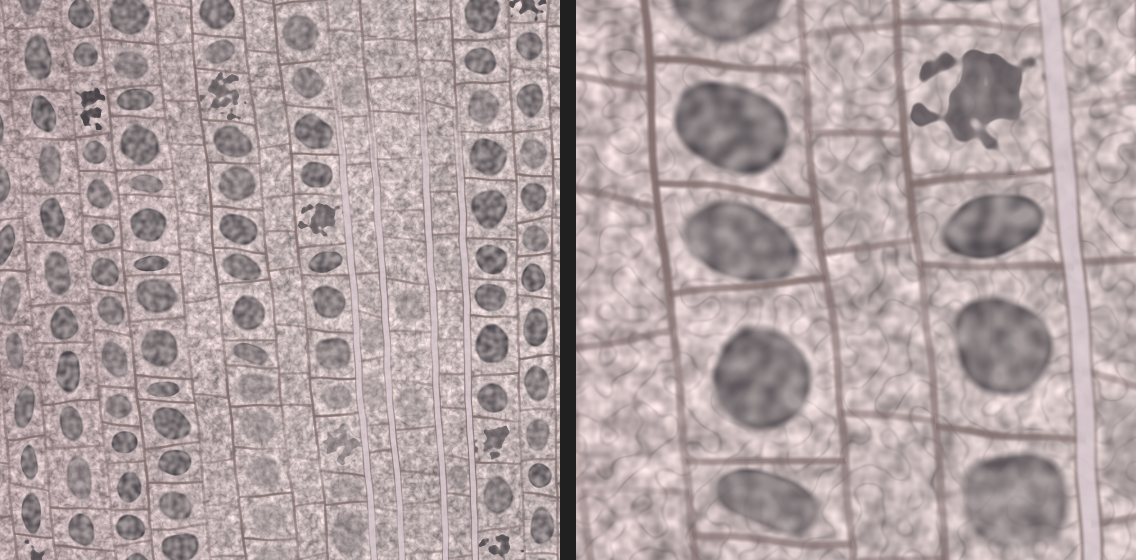
Left, the full canvas; right, a detail of the centre.
A WebGL 1 fragment shader for this texture:

```glsl
precision highp float;
// Stained plant tissue under a microscope: slanting files of box-shaped cells
// with grey nuclei. Files come from a jittered edge formula, cells from jittered
// cross walls, and gradient noise gives the grain, chromatin and uneven stain.

uniform vec2 u_resolution;

const vec3 CYTOPLASM = vec3(1.0, 0.925, 0.925);
const vec3 WALL = vec3(0.50, 0.425, 0.42);
const vec3 PALE_GAP = vec3(0.84, 0.785, 0.81);
const vec3 CHROMATIN_LIGHT = vec3(0.62, 0.585, 0.59);
const vec3 CHROMATIN_DARK = vec3(0.27, 0.25, 0.27);

float hash(vec2 p) {
  vec3 q = fract(vec3(p.xyx) * vec3(0.1031, 0.1030, 0.0973));
  q += dot(q, q.yzx + 33.33);
  return fract((q.x + q.y) * q.z);
}

vec2 gradient(vec2 cell) {
  float a = 6.2832 * hash(cell + 57.0);
  return vec2(cos(a), sin(a));
}

float noise(vec2 p) {
  vec2 i = floor(p), f = fract(p);
  vec2 w = f * f * f * (f * (f * 6.0 - 15.0) + 10.0);
  float a = dot(gradient(i), f);
  float b = dot(gradient(i + vec2(1, 0)), f - vec2(1, 0));
  float c = dot(gradient(i + vec2(0, 1)), f - vec2(0, 1));
  float d = dot(gradient(i + vec2(1, 1)), f - vec2(1, 1));
  return mix(mix(a, b, w.x), mix(c, d, w.x), w.y);
}

float stroke(float dist, float halfWidth, float soft) {
  return 1.0 - smoothstep(halfWidth - soft, halfWidth + soft, abs(dist));
}

// Left edge of cell file i: wide and narrow files alternate.
float fileEdge(float i) {
  return 0.02 + 0.0814 * i + 0.012 * sin(0.5236 * i) - 0.009 * (1.0 + cos(3.1416 * i));
}

// Height of cross wall k in file i, in rows; x runs from -0.5 to 0.5.
float crossWall(float k, float i, float x) {
  vec2 id = vec2(k, i + 20.0);
  return k + 0.5 * (hash(id) - 0.5) + 0.3 * (hash(id + 71.0) - 0.5) * x;
}

float isPaleFile(float i) {
  float middle = step(6.5, i) * step(i, 9.5);
  return max(middle, step(abs(abs(i - 4.0) - 1.0), 0.5));
}

// Cytoplasm: crinkled grain over a slow change of light.
vec3 cytoplasm(vec2 p) {
  float grain = 0.20 * noise(p * 48.0) + 0.24 * noise(p * 100.0) + 0.13 * noise(p * 190.0);
  float crinkle = stroke(noise(p * 62.0 + 9.0), 0.06, 0.06);
  float light = 0.775 + 0.09 * noise(p * 4.0) - 0.07 * smoothstep(0.5, 0.0, p.x);
  vec3 tint = vec3(0.012, -0.012, -0.002) * smoothstep(0.6, 0.0, p.x);
  return CYTOPLASM * (light + grain - 0.08 * crinkle) + tint;
}

// Adds one nucleus; q is the offset from its centre, seed varies its kind.
vec3 addNucleus(vec3 color, vec2 p, vec2 q, vec2 radius, vec2 seed, float stain) {
  float angle = 0.7 * (hash(seed + 3.0) - 0.5);
  q = mat2(cos(angle), sin(angle), -sin(angle), cos(angle)) * q;
  float e = length(q / radius) + 0.16 * noise(p * 32.0 + seed);
  float fine = noise(p * 88.0 + seed), coarse = noise(p * 55.0 - seed);
  float dividing = step(0.90, hash(seed + 11.0)) * step(0.4, stain);
  float soft = mix(0.28, 0.07, stain);
  float body = 1.0 - smoothstep(1.0 - soft, 1.0 + soft, e);
  float threads = smoothstep(-0.05, 0.15, coarse + 0.5 * fine + 0.55 - 0.65 * e);
  float rim = 0.2 * stroke(e - 0.9, 0.05, 0.1);
  float density = 0.42 + 0.75 * fine + 0.55 * coarse + rim + 0.3 * dividing;
  vec3 chromatin = mix(CHROMATIN_LIGHT, CHROMATIN_DARK, clamp(density, 0.0, 1.0));
  float halo = 0.3 * stain * (1.0 - smoothstep(1.1, 1.7, e));
  color = mix(color, CYTOPLASM * 0.89, halo);
  return mix(color, chromatin, stain * mix(body, threads, dividing));
}

void main() {
  vec2 p = gl_FragCoord.xy / u_resolution;
  float pixel = 1.0 / min(u_resolution.x, u_resolution.y);
  float soft = max(0.0016, 0.8 * pixel);
  float down = 1.0 - p.y;

  // Slant the files, least at the right, and wobble their edges.
  float u = p.x - 0.1 * down * (1.0 - 0.9 * smoothstep(0.5, 1.1, p.x));
  u += 0.007 * noise(p * 5.0) + 0.0025 * noise(p * 22.0);
  float file = -3.0;
  for (int n = 0; n < 17; n++) {
    float i = float(n) - 3.0;
    if (fileEdge(i) <= u) file = i;
  }
  float left = fileEdge(file), right = fileEdge(file + 1.0);
  float width = right - left;
  float x = (u - left) / width - 0.5;

  // Find the cell within its file.
  float rowHeight = mix(0.072, 0.090, hash(vec2(file + 9.0, 4.0)));
  rowHeight *= 1.0 + 0.3 * step(file, 0.5);
  float r = down / rowHeight + 7.0 * hash(vec2(file + 30.0, 8.0)) + 0.06 * noise(p * 18.0);
  float row = floor(r);
  if (r < crossWall(row, file, x)) row -= 1.0;
  else if (r > crossWall(row + 1.0, file, x)) row += 1.0;
  float top = crossWall(row, file, 0.0), bottom = crossWall(row + 1.0, file, 0.0);
  vec2 seed = vec2(row, file + 40.0);

  // Nucleus: tall in the left files, faint in the pale ones and low centre.
  float pale = isPaleFile(file);
  float chance = hash(seed + 5.0);
  float stain = mix(mix(0.55, 0.97, sqrt(chance)), 0.42 * chance * chance, pale);
  stain *= 1.0 - 0.5 * smoothstep(0.58, 0.72, down) * step(3.5, file) * step(file, 6.5);
  vec2 radius = vec2(min(0.36 * width, 0.033), min(0.36 * (bottom - top) * rowHeight, 0.034));
  radius *= mix(vec2(1.0), vec2(0.68, 1.15), step(file, 0.5)) * mix(0.88, 1.08, hash(seed + 17.0));
  vec2 shift = 0.006 * vec2(hash(seed + 23.0) - 0.5, hash(seed + 29.0) - 0.5);
  vec2 q = vec2(x * width, (r - 0.5 * (top + bottom)) * rowHeight) + shift;
  vec3 color = addNucleus(cytoplasm(p), p, q, radius, seed, stain);

  // Cross walls, then file walls; some stretches fade.
  float fade = clamp(0.8 + 0.9 * noise(p * 9.0 + 4.0), 0.25, 1.0);
  float cross = min(r - crossWall(row, file, x), crossWall(row + 1.0, file, x) - r) * rowHeight;
  color = mix(color, WALL, stroke(cross, 0.0021, soft) * fade * mix(0.9, 0.65, pale));
  float edge = file + step(0.0, x);
  float dist = u - fileEdge(edge);
  float gap = step(6.5, edge) * step(edge, 10.5) * smoothstep(0.1, 0.4, down + 0.15 * hash(vec2(edge, 2.0)));
  color = mix(color, PALE_GAP, 0.85 * gap * stroke(dist, 0.0065, soft));
  float line = mix(stroke(dist, 0.0024, soft), stroke(abs(dist) - 0.0068, 0.0012, soft), gap);
  color = mix(color, WALL, line * fade * mix(0.6, 0.95, hash(vec2(edge + 12.0, 6.0))));
  gl_FragColor = vec4(clamp(color, 0.0, 1.0), 1.0);
}
```
